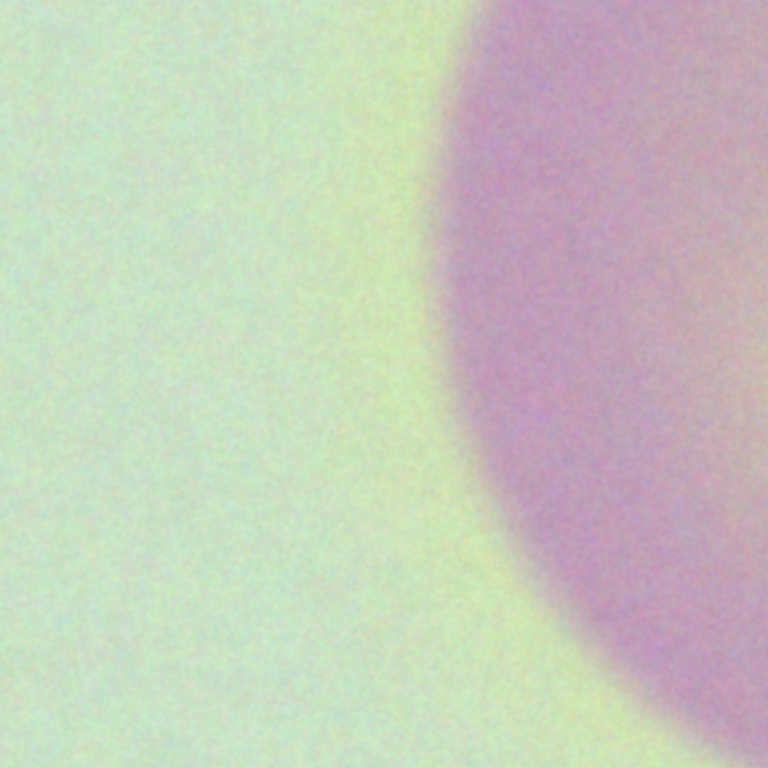
Write a Shadertoy shader that draws this background.

```glsl
// Soft mauve disc entering from the right of a mint field, with a lime rim glow and fine colour grain.

const vec3 MINT  = vec3(0.790, 0.885, 0.775);
const vec3 LIME  = vec3(0.812, 0.893, 0.700);
const vec3 MAUVE = vec3(0.750, 0.617, 0.724);
const vec3 ROSE  = vec3(0.765, 0.655, 0.708);
const vec3 SAND  = vec3(0.795, 0.745, 0.695);

const vec2  DISC_CENTER = vec2(1.357, 0.6875);
const float DISC_RADIUS = 0.792;
const float EDGE_SOFTNESS = 0.046;

// Three independent values in 0..1 per cell
vec3 hash3(vec2 cell) {
    vec3 p = fract(vec3(cell.xyx) * vec3(0.1031, 0.1030, 0.0973));
    p += dot(p, p.yxz + 33.33);
    return fract((p.xxy + p.yzz) * p.zyx);
}

// Smooth colour noise centred on zero
vec3 colorNoise(vec2 p) {
    vec2 cell = floor(p);
    vec2 f = fract(p);
    f = f * f * (3.0 - 2.0 * f);
    vec3 bottom = mix(hash3(cell), hash3(cell + vec2(1.0, 0.0)), f.x);
    vec3 top = mix(hash3(cell + vec2(0.0, 1.0)), hash3(cell + vec2(1.0, 1.0)), f.x);
    return mix(bottom, top, f.y) - 0.5;
}

// Gaussian falloff from a distance
float glow(float dist, float width) {
    float t = dist / width;
    return exp(-t * t);
}

// Mint field that turns lime close to the disc
vec3 fieldColor(float dist) {
    return mix(MINT, LIME, glow(max(dist, 0.0), 0.17));
}

// Mauve rim, rose body and a warm, tall highlight at the right
vec3 discColor(vec2 uv, float depth) {
    vec3 color = mix(MAUVE, ROSE, smoothstep(0.12, 0.34, depth));
    float highlight = glow(length((uv - vec2(1.05, 0.53)) * vec2(1.0, 0.60)), 0.12);
    return mix(color, SAND, highlight);
}

// Grain summed from octaves, each turned so that no grid direction shows
vec3 grain(vec2 uv) {
    const mat2 TURN = mat2(0.8, 0.6, -0.6, 0.8);
    vec2 p = TURN * uv + 2.0;
    vec3 sum = 0.040 * colorNoise(p * 205.0);
    p = TURN * p + 3.0;
    sum += 0.040 * colorNoise(p * 118.0);
    p = TURN * p + 5.0;
    sum += 0.022 * colorNoise(p * 55.0);
    p = TURN * p + 7.0;
    return sum + 0.016 * colorNoise(p * 22.0);
}

void mainImage(out vec4 fragColor, in vec2 fragCoord) {
    vec2 uv = fragCoord / iResolution.xy;
    float dist = length(uv - DISC_CENTER) - DISC_RADIUS;

    // Blend the disc into the field across a blurred edge
    float inside = smoothstep(EDGE_SOFTNESS, -EDGE_SOFTNESS, dist);
    vec3 color = mix(fieldColor(dist), discColor(uv, -dist), inside);

    color += grain(uv);
    fragColor = vec4(clamp(color, 0.0, 1.0), 1.0);
}
```
